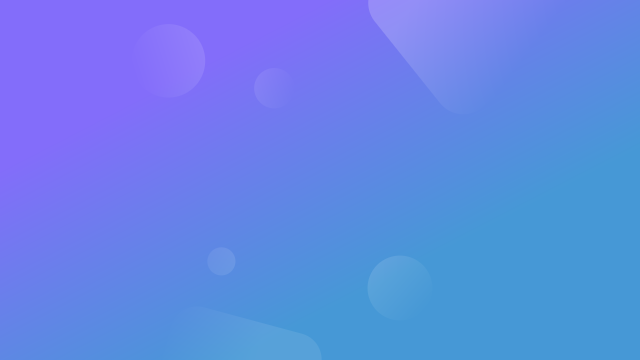
A Shadertoy shader for this background:

```glsl
// A violet to blue diagonal gradient with translucent discs and two rounded
// panels. Each shape is a distance function filled with white, whose opacity
// follows a linear ramp. Lengths are in canvas heights, origin at lower left.

const vec3 VIOLET = vec3(0.514, 0.427, 0.980);
const vec3 BLUE = vec3(0.275, 0.597, 0.838);
const vec3 TINT = vec3(1.0);

// Background ramp, measured downward from the upper left corner
const vec2 RAMP_DIR = vec2(0.460, -0.888);
const float RAMP_START = 0.417;
const float RAMP_END = 1.185;

// Discs: centre and radius, then brightening direction and peak opacity
const int DISC_COUNT = 4;
const vec3 DISCS[DISC_COUNT] = vec3[](
    vec3(0.468, 0.831, 0.102), vec3(0.762, 0.755, 0.056),
    vec3(0.615, 0.274, 0.039), vec3(1.111, 0.200, 0.090));
const vec3 DISC_FILLS[DISC_COUNT] = vec3[](
    vec3(0.95, 0.30, 0.12), vec3(-0.97, 0.20, 0.09),
    vec3(0.20, 0.00, 0.17), vec3(-0.75, 0.66, 0.12));

// Panels: centre and half size, long axis and corner radius with opacity,
// then the points where the fill vanishes and where it is strongest
const int PANEL_COUNT = 2;
const vec4 PANELS[PANEL_COUNT] = vec4[](
    vec4(1.323, 0.980, 0.228, 0.245), vec4(0.647, -0.096, 0.215, 0.213));
const vec4 PANEL_STYLES[PANEL_COUNT] = vec4[](
    vec4(0.625, -0.781, 0.083, 0.19), vec4(0.966, -0.260, 0.074, 0.09));
const vec4 PANEL_FADES[PANEL_COUNT] = vec4[](
    vec4(1.389, 0.750, 1.120, 0.951), vec4(0.465, 0.100, 0.720, 0.030));

float roundedBox(vec2 p, vec2 halfSize, float radius) {
    vec2 q = abs(p) - halfSize + radius;
    return length(max(q, 0.0)) + min(max(q.x, q.y), 0.0) - radius;
}

// Position of p along the segment from a to b, limited to 0..1
float linearRamp(vec2 p, vec2 a, vec2 b) {
    vec2 ab = b - a;
    return clamp(dot(p - a, ab) / dot(ab, ab), 0.0, 1.0);
}

// Antialiased coverage of a signed distance
float coverage(float dist) {
    return clamp(0.5 - dist * iResolution.y, 0.0, 1.0);
}

void mainImage(out vec4 fragColor, in vec2 fragCoord) {
    vec2 p = fragCoord / iResolution.y;

    // Background
    float along = dot(p - vec2(0.0, 1.0), RAMP_DIR);
    float blend = clamp((along - RAMP_START) / (RAMP_END - RAMP_START), 0.0, 1.0);
    vec3 color = mix(VIOLET, BLUE, blend);

    // Rounded panels
    for (int i = 0; i < PANEL_COUNT; i++) {
        vec4 style = PANEL_STYLES[i];
        vec2 axis = normalize(style.xy);
        vec2 offset = p - PANELS[i].xy;
        vec2 local = vec2(dot(offset, axis), dot(offset, vec2(-axis.y, axis.x)));
        float dist = roundedBox(local, PANELS[i].zw, style.z);
        float fill = linearRamp(p, PANEL_FADES[i].xy, PANEL_FADES[i].zw);
        color = mix(color, TINT, coverage(dist) * fill * style.w);
    }

    // Discs
    for (int i = 0; i < DISC_COUNT; i++) {
        vec3 disc = DISCS[i];
        vec2 offset = p - disc.xy;
        float fill = 0.5 + 0.5 * dot(offset / disc.z, DISC_FILLS[i].xy);
        float opacity = clamp(fill, 0.0, 1.0) * DISC_FILLS[i].z;
        color = mix(color, TINT, coverage(length(offset) - disc.z) * opacity);
    }

    fragColor = vec4(color, 1.0);
}
```
